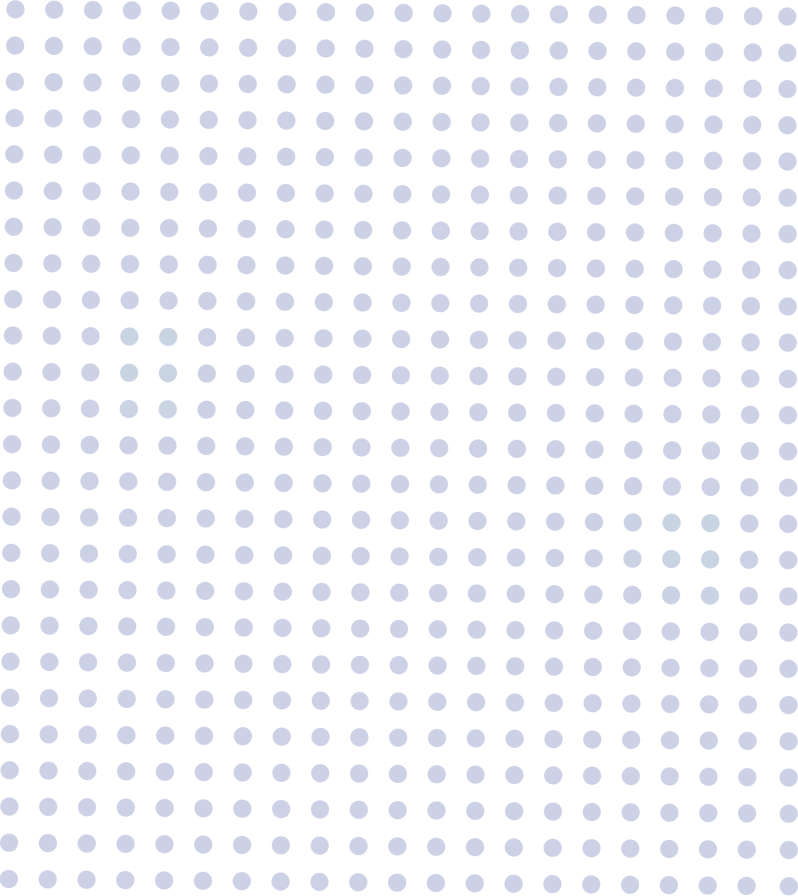
Write a Shadertoy shader that draws this pattern.

```glsl
// Soft round spot: 1 at the centre, 0 beyond the radius
float spot(vec2 p, vec2 centre, float radius) {
    return 1.0 - smoothstep(0.5 * radius, radius, length(p - centre));
}

void mainImage(out vec4 fragColor, in vec2 fragCoord) {
    // Canvas is 768 units tall, measured down from the top left
    float unitsPerPixel = 768.0 / iResolution.y;
    vec2 p = vec2(fragCoord.x, iResolution.y - fragCoord.y) * unitsPerPixel;

    // Slightly rotated lattice: one step across, one step down
    vec2 origin = vec2(13.2, 8.0);
    mat2 lattice = mat2(33.28, 0.31, -0.235, 31.06);
    vec2 cell = round(inverse(lattice) * (p - origin));
    vec2 centre = origin + lattice * cell;

    // The last column stands closer to vertical than the others
    if (cell.x > 19.5) centre.x += mix(-4.0, 3.0, cell.y / 24.0);

    // Round dot with a smoothed edge
    float edge = 0.75 * unitsPerPixel;
    float dot_ = 1.0 - smoothstep(-edge, edge, length(p - centre) - 7.8);

    // Lavender ink with two faint cooler patches
    float cool = max(spot(centre, vec2(127.0, 318.0), 65.0),
                     spot(centre, vec2(590.0, 472.0), 65.0));
    vec3 ink = mix(vec3(0.805, 0.82, 0.9), vec3(0.79, 0.83, 0.89), cool);

    fragColor = vec4(mix(vec3(1.0), ink, dot_), 1.0);
}
```
